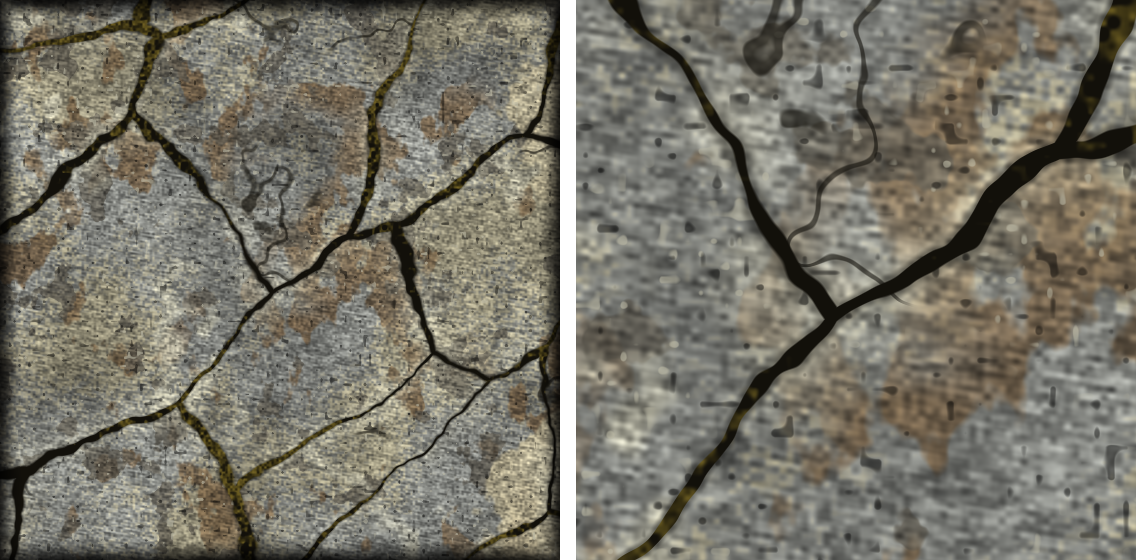
Left, the full canvas; right, a detail of the centre.
This texture is drawn by a WebGL 1 fragment shader. Its source:

```glsl
precision highp float;
// Weathered grey stone slab split by mossy cracks, with sandy mortar and dark rims.
uniform vec2 u_resolution;

const vec3 COOL_STONE = vec3(0.495, 0.502, 0.485);
const vec3 WARM_STONE = vec3(0.550, 0.530, 0.445);
const vec3 PALE_CRUST = vec3(0.740, 0.730, 0.650);
const vec3 SAND       = vec3(0.670, 0.635, 0.525);
const vec3 RUST       = vec3(0.410, 0.325, 0.225);
const vec3 DARK_FLAKE = vec3(0.330, 0.315, 0.280);
const vec3 MOSS       = vec3(0.360, 0.310, 0.110);
const vec3 CRACK_DEEP = vec3(0.070, 0.062, 0.040);

const float CRACK_THIN  = 0.0022;
const float CRACK_WIDE  = 0.0085;
const float CRACK_BEND  = 0.10;
const float CELL_JITTER = 0.80;
const float HALO_WIDTH  = 0.022;
const float GRAIN       = 0.62;
const float RELIEF      = 0.75;
const float RIM_WIDTH   = 0.040;

float hash(vec2 p) {
  vec3 q = fract(vec3(p.xyx) * 0.1031);
  q += dot(q, q.yzx + 33.33);
  return fract((q.x + q.y) * q.z);
}

vec2 hash2(vec2 p) {
  return vec2(hash(p + 17.0), hash(p + 71.0));
}

float noise(vec2 p) {
  vec2 i = floor(p), f = fract(p);
  f = f * f * (3.0 - 2.0 * f);
  return mix(mix(hash(i), hash(i + vec2(1.0, 0.0)), f.x),
             mix(hash(i + vec2(0.0, 1.0)), hash(i + 1.0), f.x), f.y);
}

float fbm(vec2 p) {
  float sum = 0.0, amp = 0.516;
  for (int i = 0; i < 5; i++) {
    sum += amp * noise(p);
    p = mat2(1.6, 1.2, -1.2, 1.6) * p + 13.7;
    amp *= 0.5;
  }
  return sum;
}

// Distance to the nearest border between scattered cells.
float cellBorder(vec2 p) {
  vec2 base = floor(p), f = fract(p), nearCell = vec2(0.0), nearVec = vec2(0.0);
  float best = 9.0;
  for (int y = -1; y <= 1; y++) for (int x = -1; x <= 1; x++) {
    vec2 c = vec2(float(x), float(y));
    vec2 r = c + 0.5 + CELL_JITTER * (hash2(base + c) - 0.5) - f;
    if (dot(r, r) < best) { best = dot(r, r); nearCell = c; nearVec = r; }
  }
  float border = 9.0;
  for (int y = -2; y <= 2; y++) for (int x = -2; x <= 2; x++) {
    vec2 c = nearCell + vec2(float(x), float(y));
    vec2 r = c + 0.5 + CELL_JITTER * (hash2(base + c) - 0.5) - f;
    vec2 gap = r - nearVec;
    if (dot(gap, gap) > 0.0001)
      border = min(border, dot(0.5 * (r + nearVec), normalize(gap)));
  }
  return border;
}

// Sheared cells, larger on the left, give leaning cracks.
float crackDistance(vec2 uv) {
  vec2 p = uv + CRACK_BEND * (vec2(fbm(uv * 5.0), fbm(uv * 5.0 + 40.0)) - 0.5);
  vec2 s = vec2(p.x - 0.4 * p.y, p.y - 0.2 * p.x);
  s = vec2(s.x * (2.0 + 0.8 * p.x), s.y * 2.6);
  return cellBorder(s + vec2(5.3, 8.6)) / (2.35 + 0.5 * p.x);
}

void main() {
  vec2 uv = gl_FragCoord.xy / u_resolution;
  float px = 1.0 / min(u_resolution.x, u_resolution.y);

  // Fine grain, brushed streaks and chiselled relief
  float streak = noise(mat2(0.98, 0.17, -0.17, 0.98) * uv * vec2(85.0, 300.0));
  float grit = noise(uv * 230.0 + 31.0);
  float grain = 0.5 * streak + 0.5 * grit - 0.5;
  float relief = fbm(uv * 24.0) - fbm((uv + vec2(0.003, -0.003)) * 24.0);
  float broad = fbm(uv * 7.0 + 3.0);

  // Stone body
  float warmth = smoothstep(0.40, 0.64, fbm(uv * 5.0 + 60.0) + 0.25 * (grit - 0.5));
  vec3 color = mix(COOL_STONE, WARM_STONE, warmth);
  color *= 1.0 + 0.7 * (broad - 0.5);

  // Rust stains, dark flakes and pale veins
  float rust = smoothstep(0.59, 0.65, fbm(uv * vec2(15.0, 11.0) + 90.0));
  rust *= smoothstep(0.40, 0.55, fbm(uv * 4.0 + 21.0));
  color = mix(color, RUST, 0.75 * rust);
  float flake = smoothstep(0.63, 0.67, fbm(uv * 17.0 + 140.0));
  color = mix(color, DARK_FLAKE, 0.75 * flake);
  float vein = 1.0 - smoothstep(0.004, 0.030, abs(fbm(uv * 3.2 + 52.0) - 0.5));
  vein *= smoothstep(0.50, 0.64, fbm(uv * 6.0 + 77.0));
  color = mix(color, PALE_CRUST, 0.7 * vein);

  // Sandy mortar at the right, in the upper and lower corners
  vec2 q = vec2(uv.x - 0.98, abs(uv.y - 0.46) - 0.34) / vec2(0.12, 0.13);
  float sand = 1.0 - smoothstep(0.92, 1.02, length(q) + 1.6 * (fbm(uv * 9.0 + 8.0) - 0.5));
  color = mix(color, SAND * (0.9 + 0.2 * broad), 0.9 * sand);

  // Pale crust along the cracks
  float d = crackDistance(uv);
  float halo = exp(-d / HALO_WIDTH) * smoothstep(0.30, 0.62, fbm(uv * 13.0 + 33.0));
  color = mix(color, PALE_CRUST, 0.8 * halo);
  color *= 1.0 + GRAIN * grain * 1.5 + RELIEF * relief * (1.0 - 0.4 * sand);

  // Scattered light chips and dark pits
  float chip = smoothstep(0.80, 0.92, noise(uv * 130.0 + 5.0)) * smoothstep(0.45, 0.6, fbm(uv * 8.0 + 15.0));
  float pit = smoothstep(0.84, 0.95, noise(uv * 115.0 + 66.0));
  color = mix(color, PALE_CRUST, 0.6 * chip);
  color *= 1.0 - 0.45 * pit;

  // Hairline fractures
  float hair = 1.0 - smoothstep(0.002, 0.002 + 5.0 * px, abs(fbm(uv * 3.5 + 111.0) - 0.48));
  hair *= smoothstep(0.52, 0.60, fbm(uv * 5.0 + 123.0));
  color = mix(color, CRACK_DEEP, 0.6 * hair);

  // Main cracks filled with shadow and moss
  float spread = smoothstep(0.28, 0.72, noise(uv * 5.0 + 19.0));
  float width = mix(CRACK_THIN, CRACK_WIDE, spread) * (0.65 + 0.7 * noise(uv * 60.0));
  float crack = 1.0 - smoothstep(width - px, width + 1.2 * px, d);
  float mossy = smoothstep(0.30, 0.60, noise(uv * 4.0 + 47.0) + 0.5 * (noise(uv * 150.0) - 0.5));
  vec3 filling = mix(CRACK_DEEP, MOSS * (0.35 + 1.1 * grit), mossy * 0.85);
  color *= 1.0 - 0.35 * (1.0 - smoothstep(width, width + 0.006, d));
  color = mix(color, filling, crack);

  // Dark worn rim
  vec2 inset = min(uv, 1.0 - uv);
  float rim = min(inset.x, inset.y) + 0.014 * (fbm(uv * 30.0) - 0.5);
  color *= mix(0.12, 1.0, smoothstep(-0.008, RIM_WIDTH, rim));

  gl_FragColor = vec4(clamp(color, 0.0, 1.0), 1.0);
}
```
